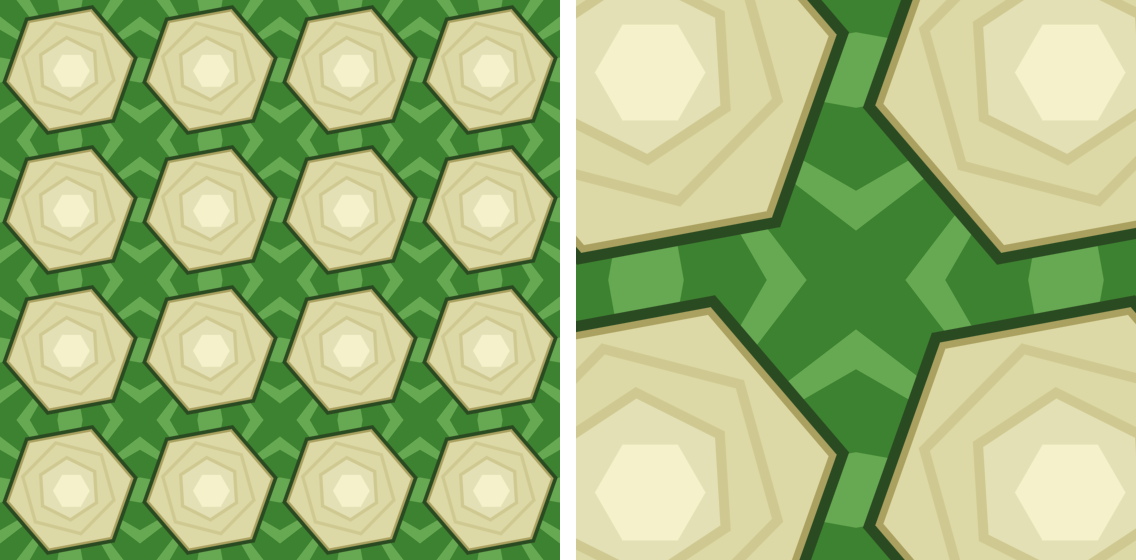
Left, the full canvas; right, a detail of the centre.
Reproduce this pattern procedurally as a Shadertoy shader.

```glsl
// A grid of cream hexagonal rosettes on a two-tone green starburst ground.
// Each square cell stacks rotated hexagons, measured by their apothem, over
// rays that meet their mirrored neighbours as chevrons at the cell corners.

const float REPEATS = 4.0;

const vec3 GREEN_DARK  = vec3(0.240, 0.510, 0.190);
const vec3 GREEN_LIGHT = vec3(0.405, 0.660, 0.320);
const vec3 OUTLINE     = vec3(0.165, 0.290, 0.130);
const vec3 RIM         = vec3(0.665, 0.630, 0.375);
const vec3 CREAM       = vec3(0.866, 0.850, 0.650);
const vec3 GROOVE      = vec3(0.810, 0.790, 0.570);
const vec3 CREAM_LIGHT = vec3(0.895, 0.880, 0.710);
const vec3 CORE        = vec3(0.957, 0.945, 0.795);

// Coverage of the region where distance is negative.
float fill(float distance, float soft) {
    return 1.0 - smoothstep(-soft, soft, distance);
}

// Distance to a hexagon; one side faces the direction given in degrees.
float hexagon(vec2 p, float apothem, float degrees) {
    float a = radians(degrees);
    p = abs(vec2(cos(a) * p.x + sin(a) * p.y, cos(a) * p.y - sin(a) * p.x));
    return max(p.x, dot(p, vec2(0.5, 0.8660254))) - apothem;
}

// Rays from the cell centre, symmetric about both axes and the diagonals.
float rays(vec2 p, float soft) {
    p = abs(p);
    float reach = max(max(p.x, p.y), 0.001);
    float slope = min(p.x, p.y) / reach;
    float straight = slope - 0.18;
    float slanted = abs(slope - 0.67) - 0.095;
    return fill(min(straight, slanted) * reach, soft);
}

// Lays a filled hexagon with a grooved border over the colour below it.
vec3 groovedHexagon(vec3 below, vec3 inside, float distance, float width, float soft) {
    vec3 color = mix(below, inside, fill(distance, soft));
    return mix(color, GROOVE, fill(abs(distance) - 0.5 * width, soft));
}

vec3 rosette(vec3 ground, vec2 p, float soft) {
    // Outer body: dark outline, tan rim, cream face
    float body = hexagon(p, 0.426, 40.5);
    vec3 color = mix(ground, OUTLINE, fill(body, soft));
    color = mix(color, RIM, fill(body + 0.026, soft));
    color = mix(color, CREAM, fill(body + 0.043, soft));

    // Twisted inner hexagons, slightly off centre
    float middle = hexagon(p - vec2(-0.012, 0.012), 0.291, 15.5);
    float inner  = hexagon(p - vec2(-0.010, 0.009), 0.193, 3.5);
    float core   = hexagon(p - vec2(0.010, -0.006), 0.114, 30.0);
    color = groovedHexagon(color, CREAM, middle, 0.024, soft);
    color = groovedHexagon(color, CREAM_LIGHT, inner, 0.024, soft);
    return mix(color, CORE, fill(core, soft));
}

void mainImage(out vec4 fragColor, in vec2 fragCoord) {
    vec2 cell = fract(fragCoord / iResolution.xy * REPEATS) - 0.5;
    float soft = 0.8 * REPEATS / min(iResolution.x, iResolution.y);

    vec3 ground = mix(GREEN_DARK, GREEN_LIGHT, rays(cell, soft));
    fragColor = vec4(rosette(ground, cell, soft), 1.0);
}
```
